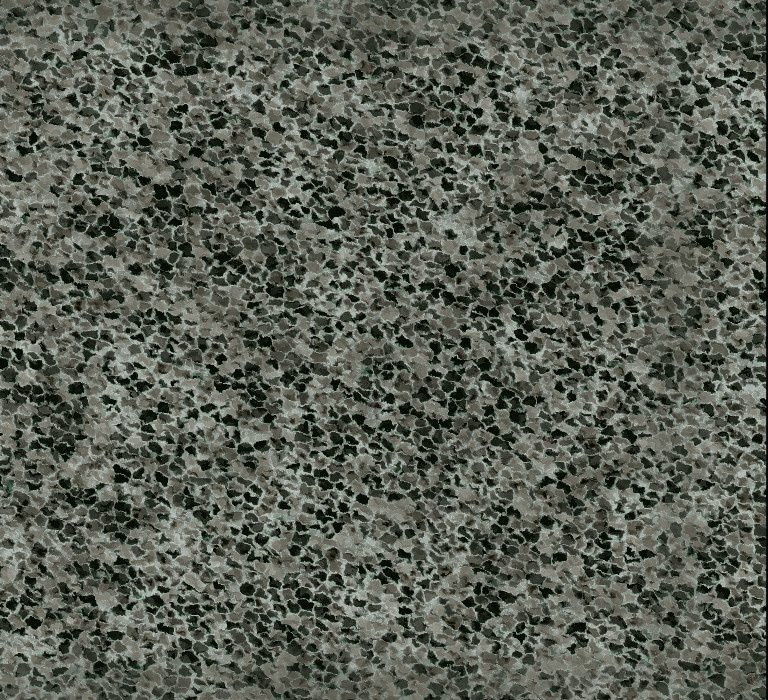
Write a Shadertoy shader that draws this texture.

```glsl
vec2 hash2(vec2 p) {
    vec3 q = fract(p.xyx * vec3(0.1031, 0.1030, 0.0973));
    q += dot(q, q.yzx + 33.33);
    return fract((q.xx + q.yz) * q.zy);
}

// Cellular noise: nearest distance, second distance, grain id, height above the seed
vec4 cells(vec2 p) {
    vec2 base = floor(p);
    vec4 best = vec4(9.0, 9.0, 0.0, 0.0);
    for (int j = -1; j <= 1; j++) {
        for (int i = -1; i <= 1; i++) {
            vec2 cell = base + vec2(i, j);
            vec2 toPoint = p - cell - hash2(cell);
            float d = length(toPoint);
            if (d < best.x) {
                best = vec4(d, best.x, hash2(cell + 71.0).x, toPoint.y);
            } else {
                best.y = min(best.y, d);
            }
        }
    }
    return best;
}

// Layered sines, each octave turned and bent by the one before
float clouds(vec2 p) {
    float sum = 0.0, amp = 0.5;
    for (int i = 0; i < 4; i++) {
        sum += amp * sin(p.x + 1.3 * sin(p.y + sum)) * cos(0.8 * p.y - 0.4 * p.x);
        p = mat2(1.2, 1.3, -1.3, 1.2) * p + 2.7;
        amp *= 0.65;
    }
    return sum;
}

void mainImage(out vec4 fragColor, in vec2 fragCoord) {
    vec2 st = fragCoord / iResolution.xy;
    vec2 uv = fragCoord / iResolution.x;

    // Ragged grain outlines, leaning down to the right
    vec2 p = uv + 0.0045 * vec2(clouds(uv * 190.0), clouds(uv * 210.0 + 40.0));
    p.y += 0.22 * p.x;
    vec4 grain = cells(p * vec2(54.0, 76.0));
    vec4 chip = cells((p + 3.0) * vec2(105.0, 165.0));
    float patches = clouds(uv * 17.0 + 5.0);
    float mottle = clouds(uv * 85.0 + 9.0);

    // Dark grains set in a pale matrix of uneven width
    float gap = grain.y - grain.x;
    float inside = smoothstep(0.0, 0.27 + 0.1 * mottle, gap - 0.05 - 0.08 * patches);
    float matrixTone = 0.52 + 0.12 * mottle + 0.06 * patches;
    float grainTone = 0.04 + 0.46 * pow(grain.z, 1.3) + 0.05 * mottle;
    float tone = mix(matrixTone, grainTone, inside);

    // Small chips, pits and bright flecks
    tone += 0.19 * (chip.z - 0.5);
    tone -= 0.17 * smoothstep(0.5, 0.15, chip.x) * smoothstep(0.3, 0.2, chip.z);
    tone += 0.13 * smoothstep(0.22, 0.02, chip.y - chip.x) * (1.0 - 0.7 * inside);

    // Broad shading, with calmer bands along the borders
    float calm = smoothstep(0.88, 0.98, st.y) + smoothstep(0.1, 0.02, st.y);
    calm = max(calm, 0.6 * smoothstep(0.05, 0.01, abs(st.x - 0.88)));
    tone = mix(tone, 0.32, 0.35 * calm);
    tone += 0.025 * patches - 0.035 * exp(-9.0 * dot(st - vec2(0.55, 0.55), st - vec2(0.55, 0.55)));
    tone = clamp(tone, 0.035, 0.72);

    // Grey green stone, brownish grains and green rims under the darkest ones
    vec3 color = tone + vec3(-0.004, 0.016, -0.022);
    float brown = inside * smoothstep(0.35, 0.75, grain.z);
    color += brown * vec3(0.018, -0.006, -0.016);
    float rim = smoothstep(0.04, 0.14, gap) * smoothstep(0.34, 0.2, gap);
    rim *= smoothstep(0.05, 0.3, -grain.w) * smoothstep(0.45, 0.2, grain.z);
    color += rim * vec3(-0.035, 0.04, 0.005);
    color += smoothstep(0.48, 0.65, tone) * vec3(-0.012, 0.006, 0.012);

    // Thin dark line down the right border
    color *= 1.0 - 0.95 * smoothstep(0.9965, 0.9985, st.x);
    fragColor = vec4(clamp(color, 0.0, 1.0), 1.0);
}
```
